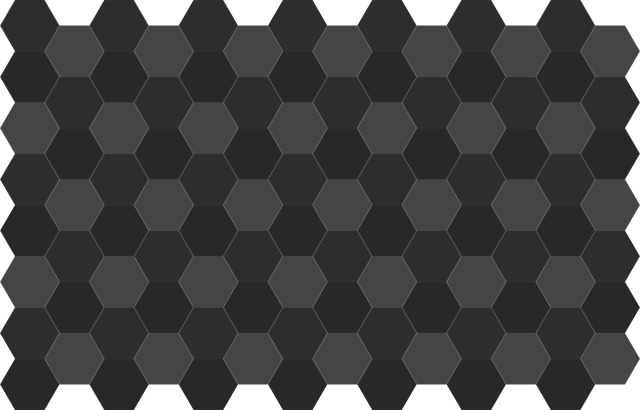
This pattern is drawn by a Shadertoy shader. Its source:

```glsl
const float SQRT3 = 1.7320508;
const float COLUMNS = 14.0;
const float ROWS = 8.0;
const int SAMPLES = 4;

const vec3 PAPER = vec3(1.0);
const vec3 GREEN_BLACK = vec3(0.169, 0.180, 0.176);
const vec3 CHARCOAL = vec3(0.157);
const vec3 SLATE = vec3(0.267, 0.274, 0.271);

// Nearest point of a rectangular lattice that passes through origin
vec2 latticePoint(vec2 p, vec2 origin) {
    vec2 period = vec2(3.0, SQRT3);
    return origin + period * round((p - origin) / period);
}

// Centre of the flat-topped hexagon of unit radius that holds p
vec2 hexCentre(vec2 p) {
    vec2 even = latticePoint(p, vec2(1.0, 0.5 * SQRT3));
    vec2 odd = latticePoint(p, vec2(2.5, SQRT3));
    return distance(p, even) < distance(p, odd) ? even : odd;
}

// Distances from q to the slanted and to the flat sides
vec2 sideDistances(vec2 q) {
    q = abs(q);
    float apothem = 0.5 * SQRT3;
    return apothem - vec2(dot(q, vec2(apothem, 0.5)), q.y);
}

float hairline(float dist, float halfWidth, float blur) {
    return 1.0 - smoothstep(halfWidth - blur, halfWidth + blur, dist);
}

// Three tones cycle down each column; odd columns are shifted
vec3 tileTone(float row, float shift) {
    float tone = mod(row + 2.0 * shift, 3.0);
    return tone < 0.5 ? GREEN_BLACK : tone < 1.5 ? CHARCOAL : SLATE;
}

vec3 tiling(vec2 p, float blur) {
    vec2 centre = hexCentre(p);
    float column = round((centre.x - 1.0) / 1.5);
    float shift = mod(column, 2.0);
    float row = round(centre.y / SQRT3 - 0.5 - 0.5 * shift);

    // Odd columns hold one tile fewer
    bool outside = column < 0.0 || column >= COLUMNS
                || row < 0.0 || row >= ROWS - shift;
    if (outside) return PAPER;

    // Pale slanted seams, barely visible flat ones
    vec2 side = sideDistances(p - centre);
    float seam = max(0.25 * hairline(side.x, 0.014, blur),
                     0.04 * hairline(side.y, 0.014, blur));
    return mix(tileTone(row, shift), PAPER, seam);
}

void mainImage(out vec4 fragColor, in vec2 fragCoord) {
    // Canvas size in hexagon radii
    vec2 extent = vec2(1.5 * COLUMNS + 0.5, ROWS * SQRT3);
    float blur = 0.5 * extent.x / (iResolution.x * float(SAMPLES));

    // Average a grid of samples inside the pixel
    vec3 sum = vec3(0.0);
    for (int j = 0; j < SAMPLES; j++) {
        for (int i = 0; i < SAMPLES; i++) {
            vec2 offset = (vec2(i, j) + 0.5) / float(SAMPLES) - 0.5;
            vec2 uv = (fragCoord + offset) / iResolution.xy;
            uv.y = 1.0 - uv.y;
            sum += tiling(uv * extent, blur);
        }
    }
    fragColor = vec4(sum / float(SAMPLES * SAMPLES), 1.0);
}
```
